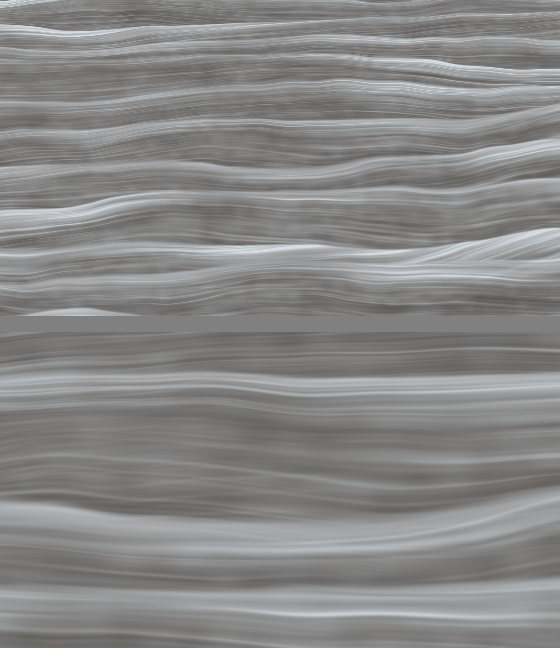
Top: the whole. Bottom: its middle third, enlarged.
Write a Shadertoy shader that draws this texture.

```glsl
// Wind-rippled translucent plastic film lying in long overlapping horizontal folds.
#define FOLD_DENSITY 8.6     // folds per unit of logarithmic depth
#define PERSPECTIVE 2.15     // how much folds widen toward the bottom
#define FILM_LIGHT 0.70      // tone just below a crest
#define FILM_DARK 0.455      // tone in the hollow under a fold
#define GLINT 0.15           // extra light along the crest
#define STREAK_GAIN 0.36     // soft pleats
#define THREAD_GAIN 0.20     // thin bright creases
#define MOTTLE_GAIN 0.13     // ground showing through the film
#define WARP 0.026           // local buckling of the sheet
#define TINT vec3(0.07, -0.01, -0.08) // warm shadows, cool lights

float hash(float n) {
    n = fract(n * 0.1031);
    n *= n + 33.33;
    return fract(n * (n + n));
}

float hash(vec2 p) {
    vec3 q = fract(p.xyx * 0.1031);
    q += dot(q, q.yzx + 33.33);
    return fract((q.x + q.y) * q.z);
}

float noise(vec2 p) {
    vec2 cell = floor(p), f = fract(p);
    f = f * f * (3.0 - 2.0 * f);
    float low = mix(hash(cell), hash(cell + vec2(1, 0)), f.x);
    float high = mix(hash(cell + vec2(0, 1)), hash(cell + vec2(1, 1)), f.x);
    return mix(low, high, f.y);
}

// Cellular creases: one thin line per cell, fading in and out along x.
float threads(float x, float q, float seed) {
    float cell = floor(q), light = 0.0;
    for (float k = -1.0; k <= 1.0; k++) {
        float r = hash(cell + k + seed);
        float center = cell + k + 0.15 + 0.7 * r + 0.25 * sin(x * 3.0 + r * 40.0);
        float gap = (q - center) / mix(0.10, 0.22, r);
        float fade = smoothstep(-0.2, 1.0, sin(x * (2.5 + 3.0 * r) + r * 91.0));
        light = max(light, fade * exp(-gap * gap));
    }
    return light;
}

// Height of a crest line in units of its fold size, from layered sines.
float crestWave(float x, vec4 r) {
    float tilt = mix(-0.65, 0.3, r.x) * (x - 0.9);
    vec4 phase = r * 6.2832;
    return tilt + 0.20 * sin(x * 2.1 + phase.y)
                + 0.11 * sin(x * 4.7 + phase.z)
                + 0.04 * sin(x * 11.0 + phase.w);
}

void mainImage(out vec4 fragColor, in vec2 fragCoord) {
    vec2 p = fragCoord / iResolution.y;
    float x = p.x, depth = 1.0 - p.y;
    depth += WARP * (noise(vec2(x * 4.0, depth * 9.0)) - 0.5);
    depth += 0.3 * WARP * (noise(vec2(x * 11.0 + 5.0, depth * 22.0)) - 0.5);

    float mottle = 0.6 * noise(p * vec2(9.0, 17.0))
                 + 0.4 * noise(p * vec2(29.0, 47.0) + 7.0) - 0.5;
    float tone = 0.55;

    // Paint folds from far to near, each lying over the one behind it.
    for (float i = -3.0; i < 13.0; i++) {
        float seed = i * 17.0 + 131.0;
        vec4 r = vec4(hash(seed), hash(seed + 1.3), hash(seed + 2.7), hash(seed + 4.1));
        float grow = exp((i + 0.6 * (r.w - 0.5)) / FOLD_DENSITY);
        float size = grow / (PERSPECTIVE * FOLD_DENSITY);
        float crest = (grow - 1.0) / PERSPECTIVE + size * crestWave(x, r);
        float u = (depth - crest) / size;
        if (u < 0.0) continue;

        // Strength of the fold varies along its length.
        float strength = 0.5 + 0.5 * sin(x * 2.3 + r.y * 20.0 + sin(x * 5.1 + r.z * 9.0));

        // Pleats fan out at a slight angle to the crest.
        float fan = u * (1.0 + 0.3 * sin(x * 1.3 + r.z * 6.0))
                  + mix(-0.5, 0.8, r.y) * x + 0.16 * sin(x * 2.5 + r.x * 6.0);
        float pleats = 0.34 * noise(vec2(x * 2.2 + seed, fan * 6.0))
                     + 0.36 * noise(vec2(x * 3.2 + seed, fan * 14.0))
                     + 0.30 * noise(vec2(x * 5.0 + seed, fan * 30.0)) - 0.5;
        float creases = threads(x, fan * 6.0, seed)
                      + 0.6 * threads(x * 1.4, fan * 12.0, seed + 60.0);

        float hollow = smoothstep(0.0, mix(0.55, 0.95, strength), u);
        float film = mix(FILM_LIGHT, FILM_DARK, hollow);
        film += GLINT * strength * exp(-u * 9.0);
        film += STREAK_GAIN * pleats * mix(1.0, 0.8, hollow);
        film += THREAD_GAIN * creases * mix(1.0, 0.6, hollow);
        film += MOTTLE_GAIN * mottle * hollow;

        float edge = mix(0.12, 0.05, strength);
        float cover = smoothstep(0.0, edge, u) * mix(0.6, 1.0, strength);
        tone = mix(tone, film, cover);
    }

    tone = clamp(tone, 0.32, 0.86);
    fragColor = vec4(tone + (0.54 - tone) * TINT, 1.0);
}
```
